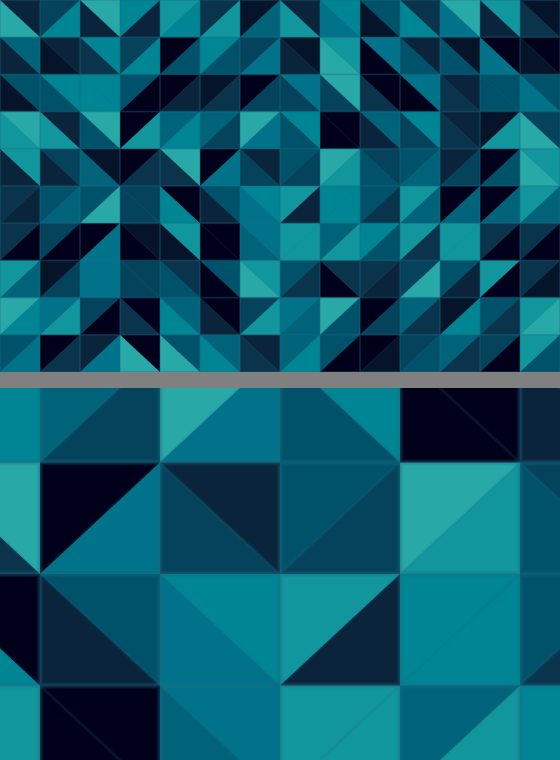
Top: the whole. Bottom: its middle third, enlarged.
Give the GLSL for this pattern, as a Shadertoy shader.

```glsl
// Mosaic of 14 by 10 cells, each split diagonally into two flat teal or navy triangles.

float hash(vec3 p) {
    p = fract(p * vec3(0.1031, 0.1030, 0.0973));
    p += dot(p, p.yzx + 33.33);
    return fract((p.x + p.y) * p.z);
}

// Eleven shades from near-black navy to pale teal
vec3 shade(float t) {
    vec3 ramp[11] = vec3[11](
        vec3(0.00, 0.00, 0.10), vec3(0.02, 0.08, 0.16), vec3(0.04, 0.14, 0.23),
        vec3(0.04, 0.20, 0.30), vec3(0.02, 0.26, 0.36), vec3(0.00, 0.32, 0.42),
        vec3(0.00, 0.39, 0.48), vec3(0.00, 0.45, 0.54), vec3(0.00, 0.52, 0.58),
        vec3(0.07, 0.59, 0.62), vec3(0.16, 0.66, 0.66));
    return ramp[min(int(pow(t, 1.08) * 11.0), 10)];
}

// Diagonals mirror between column bands and halves; one row is mixed
bool risesRight(vec2 cell) {
    bool band = cell.x >= 3.0 && cell.x < 7.0;
    bool rises = band != (cell.y < 5.0);
    float flipChance = cell.y == 5.0 ? 0.5 : 0.02;
    return rises != (hash(vec3(cell, 7.0)) < flipChance);
}

vec3 mosaic(vec2 uv, float aspect) {
    vec2 grid = vec2(14.0, 10.0);
    vec2 size = vec2(aspect, 1.0) / grid;
    vec2 cell = floor(uv * grid);
    vec2 f = fract(uv * grid);

    // Signed distance to the diagonal, in canvas heights
    float x = risesRight(cell) ? f.x : 1.0 - f.x;
    float diagonal = (f.y - x) * size.x * size.y / length(size);
    vec3 color = shade(hash(vec3(cell, diagonal > 0.0 ? 23.0 : 41.0)));

    // Faint seams along the diagonal and the cell border
    vec2 edge = (0.5 - abs(f - 0.5)) * size;
    float border = min(edge.x, edge.y);
    vec3 seam = vec3(0.10, 0.42, 0.50);
    color = mix(color, seam, 0.22 * (1.0 - smoothstep(0.0, 0.0022, abs(diagonal))));
    return mix(color, seam, 0.45 * (1.0 - smoothstep(0.0, 0.0038, border)));
}

void mainImage(out vec4 fragColor, in vec2 fragCoord) {
    // Average a 4 by 4 sample grid to smooth every edge
    vec3 sum = vec3(0.0);
    for (int i = 0; i < 16; i++) {
        vec2 offset = (vec2(i % 4, i / 4) + 0.5) / 4.0 - 0.5;
        vec2 uv = (fragCoord + offset) / iResolution.xy;
        sum += mosaic(uv, iResolution.x / iResolution.y);
    }
    fragColor = vec4(sum / 16.0, 1.0);
}
```
